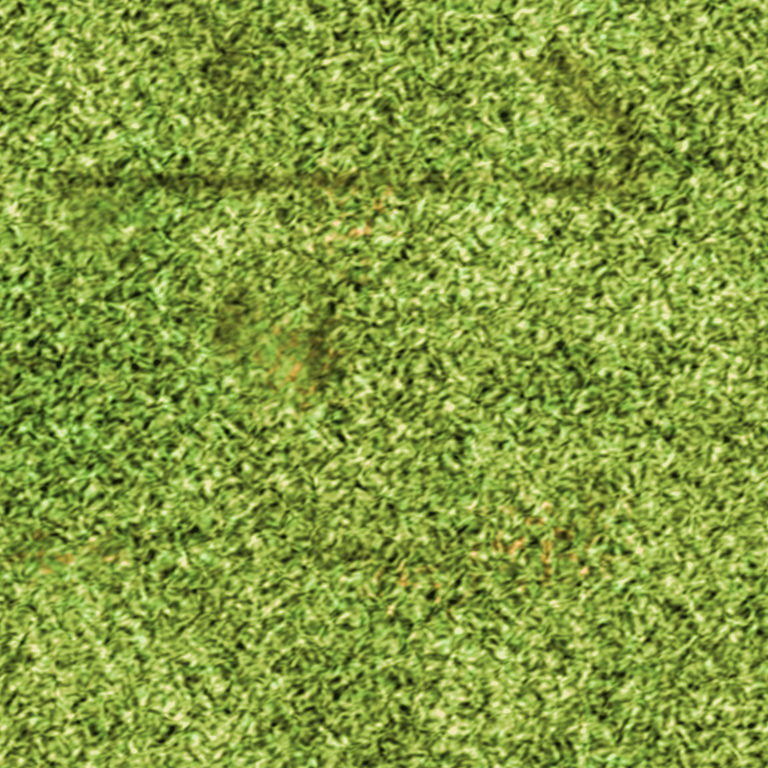
Write a Shadertoy shader that draws this texture.

```glsl
// Mossy turf: tiny tangled leaf flecks with a shadowed ledge, hollows and rusty patches.

// Tone ramp from deep shade to leaf highlight, with the tone where each colour sits
const vec3 LEAF[8] = vec3[8](
    vec3(0.07, 0.10, 0.03), vec3(0.20, 0.25, 0.09), vec3(0.31, 0.38, 0.14), vec3(0.40, 0.50, 0.18),
    vec3(0.50, 0.62, 0.23), vec3(0.62, 0.75, 0.29), vec3(0.73, 0.82, 0.45), vec3(0.90, 0.93, 0.72));
const float TONE[8] = float[8](-2.9, -2.05, -1.28, -0.63, 0.0, 0.72, 1.55, 2.6);

vec2 randomDirection(vec2 cell) {
    vec3 q = fract(cell.xyx * vec3(0.1031, 0.1030, 0.0973));
    q += dot(q, q.yzx + 33.33);
    float angle = 6.2832 * fract((q.x + q.y) * q.z);
    return vec2(cos(angle), sin(angle));
}

float gradientNoise(vec2 p) {
    vec2 i = floor(p), f = fract(p);
    vec2 w = f * f * (3.0 - 2.0 * f);
    vec2 e = vec2(1.0, 0.0);
    float low = mix(dot(randomDirection(i), f),
                    dot(randomDirection(i + e), f - e), w.x);
    float high = mix(dot(randomDirection(i + e.yx), f - e.yx),
                     dot(randomDirection(i + 1.0), f - 1.0), w.x);
    return mix(low, high, w.y);
}

float broadNoise(vec2 p) {
    return gradientNoise(p) + 0.5 * gradientNoise(p * 2.1 + 17.3) + 0.25 * gradientNoise(p * 4.3 + 41.7);
}

// Flecks stretched along the given angle
float flecks(vec2 p, float angle, vec2 frequency) {
    vec2 along = vec2(cos(angle), sin(angle));
    return gradientNoise(vec2(dot(p, along), dot(p, vec2(-along.y, along.x))) * frequency + 200.0);
}

float smudge(vec2 p, vec2 centre, vec2 radius) {
    vec2 d = (p - centre) / radius;
    return exp(-dot(d, d));
}

vec3 leafColour(float tone) {
    vec3 colour = LEAF[0];
    for (int i = 1; i < 8; i++) {
        colour = mix(colour, LEAF[i], clamp((tone - TONE[i - 1]) / (TONE[i] - TONE[i - 1]), 0.0, 1.0));
    }
    return colour;
}

void mainImage(out vec4 fragColor, in vec2 fragCoord) {
    vec2 uv = fragCoord / iResolution.xy;

    // Curl the flecks, and fray the larger shapes
    vec2 curled = uv + 0.005 * vec2(gradientNoise(uv * 42.0 + 5.0), gradientNoise(uv * 42.0 + 71.0));
    vec2 frayed = uv + 0.045 * vec2(broadNoise(uv * 13.0 + 3.0), broadNoise(uv * 13.0 + 57.0));

    // Crossing leaf directions, mostly rising to the right
    float lean = smoothstep(-0.12, 0.22, gradientNoise(uv * 24.0 + 90.0));
    float grain = mix(flecks(curled, 0.72, vec2(62.0, 112.0)), flecks(curled, 2.4, vec2(70.0, 108.0)), lean);
    grain += 0.6 * flecks(curled, 0.35, vec2(125.0, 175.0));

    // Ledge shadow and the arch at its right end
    float patchy = smoothstep(-0.3, 0.25, broadNoise(uv * 11.0 + 33.0));
    float ledgeY = 0.763 + 0.008 * gradientNoise(vec2(uv.x * 14.0, 7.0));
    float ledge = exp(-pow((uv.y - ledgeY) / 0.014, 2.0)) * (1.0 - smoothstep(0.76, 0.83, uv.x));
    ledge *= smoothstep(0.03, 0.12, uv.x) * (0.5 + 0.5 * patchy);
    vec2 fromArch = frayed - vec2(0.70, 0.79);
    float arch = exp(-pow((length(fromArch) - 0.115) / 0.024, 2.0));
    arch *= smoothstep(-0.01, 0.06, fromArch.x + 0.4 * fromArch.y) * smoothstep(-0.09, -0.02, fromArch.y);

    // Hollows in the turf
    float hollow = smudge(frayed, vec2(0.31, 0.59), vec2(0.03, 0.05))
                 + smudge(frayed, vec2(0.415, 0.55), vec2(0.025, 0.09))
                 + 0.6 * smudge(frayed, vec2(0.30, 0.90), vec2(0.03, 0.07))
                 + 0.5 * smudge(frayed, vec2(0.76, 0.33), vec2(0.025, 0.06))
                 + 0.5 * smudge(frayed, vec2(0.49, 0.28), vec2(0.06, 0.03))
                 + 0.5 * smudge(frayed, vec2(0.14, 0.285), vec2(0.06, 0.018));

    // Smooth, leafless spots
    float bare = smudge(frayed, vec2(0.13, 0.72), vec2(0.06, 0.04))
               + smudge(frayed, vec2(0.36, 0.53), vec2(0.06, 0.045))
               + smudge(frayed, vec2(0.09, 0.26), vec2(0.08, 0.018));
    float shade = clamp(0.7 * ledge + 0.7 * arch + 0.8 * hollow, 0.0, 1.0);
    float leftShade = smudge(uv, vec2(0.08, 0.50), vec2(0.24, 0.20));

    // Combine fine and broad tones
    float contrast = 4.1 * (1.0 - 0.55 * clamp(bare, 0.0, 1.0)) * (1.0 - 0.45 * shade);
    float tone = 0.14 + contrast * grain;
    tone += 1.5 * gradientNoise(uv * 31.0 + 12.0) + 0.9 * broadNoise(uv * 5.0 + 8.0);
    tone += 0.35 * smudge(frayed, vec2(0.12, 0.88), vec2(0.07, 0.08));
    tone += 0.25 * smudge(uv, vec2(0.62, 0.60), vec2(0.25, 0.16));
    tone -= 1.75 * shade + 0.4 * leftShade;
    vec3 colour = leafColour(tone);

    // Cool greens, and rust in scattered patches
    float hue = gradientNoise(uv * 58.0 + 140.0) + 0.5 * broadNoise(uv * 7.0 + 64.0);
    float cool = clamp(0.9 * hue + 0.35 * leftShade, 0.0, 0.6);
    colour *= mix(vec3(1.02, 0.99, 0.97), vec3(0.80, 1.0, 0.92), cool);
    float rustPatch = smudge(frayed, vec2(0.47, 0.70), vec2(0.05, 0.06))
                    + smudge(frayed, vec2(0.70, 0.29), vec2(0.09, 0.05))
                    + smudge(frayed, vec2(0.54, 0.235), vec2(0.06, 0.02))
                    + smudge(frayed, vec2(0.38, 0.52), vec2(0.06, 0.05))
                    + smudge(frayed, vec2(0.09, 0.27), vec2(0.09, 0.025));
    float rust = smoothstep(0.0, 0.3, gradientNoise(curled * 64.0 + 31.0)) * (0.08 + 0.6 * min(rustPatch, 1.0));
    colour *= mix(vec3(1.0), vec3(1.3, 0.82, 0.78), rust + 0.25 * shade);

    fragColor = vec4(clamp(colour, 0.0, 1.0), 1.0);
}
```
